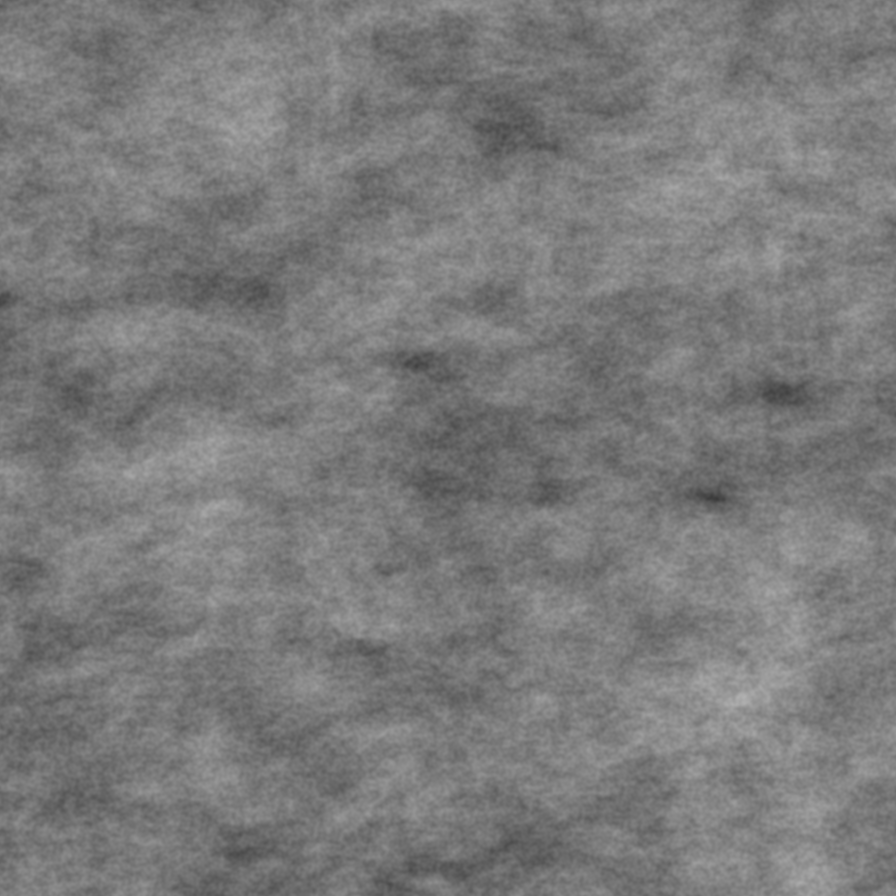
Write a three.js fragment shader that draws this texture.

```glsl
varying vec2 vUv;

vec2 hash2(vec2 p) {
  p = vec2(dot(p, vec2(127.1, 311.7)), dot(p, vec2(269.5, 183.3)));
  return fract(sin(p) * 43758.545);
}

float gradientCorner(vec2 cell, vec2 offset) {
  float angle = 6.2832 * hash2(cell).x;
  return dot(vec2(cos(angle), sin(angle)), offset);
}

float gradientNoise(vec2 p) {
  vec2 i = floor(p), f = fract(p);
  vec2 w = f * f * f * (f * (f * 6.0 - 15.0) + 10.0);
  vec2 e = vec2(1.0, 0.0);
  float low = mix(gradientCorner(i, f), gradientCorner(i + e, f - e), w.x);
  float high = mix(gradientCorner(i + e.yx, f - e.yx), gradientCorner(i + 1.0, f - 1.0), w.x);
  return mix(low, high, w.y);
}

vec2 rotate(vec2 p, float angle) {
  float c = cos(angle), s = sin(angle);
  return vec2(c * p.x + s * p.y, c * p.y - s * p.x);
}

// Sparse flat smudges: positive where dark, negative where pale
float smudges(vec2 p) {
  vec2 home = floor(p);
  float total = 0.0;
  for (int y = -1; y <= 1; y++) {
    for (int x = -1; x <= 1; x++) {
      vec2 cell = home + vec2(float(x), float(y));
      vec2 kind = hash2(cell + 31.7);
      vec2 size = hash2(cell + 73.1);
      vec2 d = p - cell - 0.15 - 0.7 * hash2(cell + 5.3);
      d = rotate(d, 0.5 * (size.y - 0.6)) / mix(vec2(0.11, 0.05), vec2(0.25, 0.1), size.x);
      float strength = kind.x < 0.42 ? mix(0.5, 1.0, kind.y) : (kind.x > 0.86 ? -0.55 : 0.0);
      total += strength * exp(-dot(d, d));
    }
  }
  return total;
}

void main() {
  // Gently bent coordinates, with streaks rising to the right
  vec2 bend = vec2(gradientNoise(vUv * 5.0 + 3.7), gradientNoise(vUv * 5.0 + 19.2));
  vec2 p = rotate(vUv + 0.03 * bend, 0.12);

  // Broad clouds
  float tone = 0.479;
  tone += 0.125 * gradientNoise(p * vec2(2.6, 3.0) + 8.3);
  tone += 0.095 * gradientNoise(p * vec2(5.5, 7.0) + 41.6);

  // Patches and streaks, finer and flatter at each step
  vec2 frequency = vec2(10.0, 16.0);
  float amplitude = 0.084;
  for (int i = 0; i < 4; i++) {
    tone += amplitude * gradientNoise(p * frequency + 13.7 * float(i));
    frequency *= vec2(1.75, 1.75);
    amplitude *= 0.87;
  }

  // Smudges with ragged edges
  vec2 ragged = vec2(gradientNoise(vUv * vec2(18.0, 30.0)), gradientNoise(vUv * vec2(22.0, 36.0) + 57.0));
  float breakup = 1.0 + 1.4 * gradientNoise(p * vec2(24.0, 60.0) + 91.0);
  tone -= 0.14 * breakup * smudges((vUv + vec2(0.025, 0.012) * ragged) * 5.0 + 2.4);

  // Fine grain
  tone += 0.062 * gradientNoise(vUv * vec2(105.0, 140.0) + 0.37);
  tone += 0.052 * gradientNoise(rotate(vUv, 0.6) * 190.0 + 7.1);

  gl_FragColor = vec4(vec3(clamp(tone, 0.22, 0.7)), 1.0);
}
```
